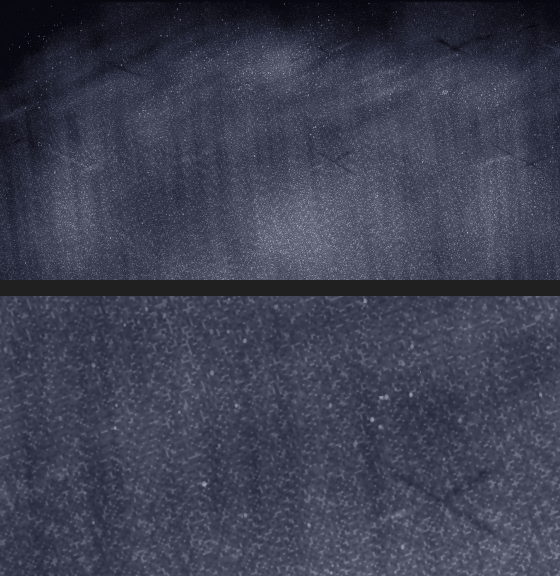
Top: the whole. Bottom: its middle third, enlarged.
Reproduce this texture procedurally as a WebGL 1 fragment shader.

```glsl
precision highp float;
// Worn blue-slate board: a dark upper edge fades to a chalky lower glow.
// Layered value noise gives clouds, wiped smears, vertical streaks and grain;
// jittered cells scatter chalk specks, and a loop draws slanted scuffs.
uniform vec2 u_resolution;

const float TOP_LEVEL = 0.055;
const float MID_LEVEL = 0.215;
const float BOTTOM_LIFT = 0.085;
const float CLOUD_AMOUNT = 0.23;
const float SMEAR_AMOUNT = 0.17;
const float STREAK_AMOUNT = 0.085;
const float GRAIN_FREQ = 310.0;
const float GRAIN_AMOUNT = 0.125;
const float DOT_AMOUNT = 0.09;
const float SPECK_FREQ = 105.0;
const float SPECK_AMOUNT = 0.28;
const int SCUFF_COUNT = 22;
const vec3 SHADOW_TINT = vec3(0.0, 0.0, 0.035);
const vec3 SLATE_TINT = vec3(-0.015, 0.0, 0.07);

float hash(vec2 p) {
  return fract(sin(dot(p, vec2(127.1, 311.7))) * 43758.5453);
}

float noise(vec2 p) {
  vec2 i = floor(p), f = fract(p);
  f = f * f * (3.0 - 2.0 * f);
  return mix(mix(hash(i), hash(i + vec2(1.0, 0.0)), f.x),
             mix(hash(i + vec2(0.0, 1.0)), hash(i + 1.0), f.x), f.y);
}

vec2 rotate(vec2 p, float a) {
  float c = cos(a), s = sin(a);
  return vec2(c * p.x + s * p.y, c * p.y - s * p.x);
}

float fbm(vec2 p) {
  float sum = 0.0, amp = 0.53;
  for (int i = 0; i < 4; i++) {
    sum += amp * noise(p);
    p = rotate(p, 0.6) * 2.1 + 7.3;
    amp *= 0.5;
  }
  return sum;
}

float glow(vec2 p, vec2 center, vec2 size) {
  vec2 d = (p - center) / size;
  return exp(-dot(d, d));
}

// Broad light: vertical fade, dark sides and chalky patches
float boardLight(vec2 p, float aspect) {
  float v = mix(MID_LEVEL, TOP_LEVEL, smoothstep(0.66, 1.01, p.y));
  v += BOTTOM_LIFT * (1.0 - smoothstep(0.0, 0.6, p.y));
  v += 0.10 * glow(p, vec2(0.54 * aspect, 0.16), vec2(0.24, 0.27));
  v += 0.07 * glow(p, vec2(0.87 * aspect, 0.29), vec2(0.18, 0.18));
  v += 0.06 * glow(p, vec2(0.47 * aspect, 0.74), vec2(0.24, 0.13));
  v += 0.05 * glow(p, vec2(0.80 * aspect, 0.70), vec2(0.22, 0.16));
  v -= 0.08 * glow(p, vec2(0.0, 0.85), vec2(0.35, 0.30));
  float side = min(p.x, aspect - p.x);
  return v - 0.06 * (1.0 - smoothstep(0.0, 0.28, side));
}

// Soft slanted strokes, mostly dark, in the upper two thirds
float scuffs(vec2 p, float aspect) {
  float sum = 0.0;
  for (int i = 0; i < SCUFF_COUNT; i++) {
    float k = float(i) + 1.0;
    vec2 center = vec2(aspect * hash(vec2(k, 1.7)), mix(0.38, 0.9, hash(vec2(k, 5.1))));
    float angle = hash(vec2(k, 9.2)) < 0.6 ? 0.42 : -0.45;
    vec2 q = rotate(p - center, angle + 0.3 * (hash(vec2(k, 3.3)) - 0.5));
    q.y += 0.012 * (noise(vec2(q.x * 16.0, k)) - 0.5);
    float len = mix(0.04, 0.15, hash(vec2(k, 6.4)));
    float width = mix(0.003, 0.010, hash(vec2(k, 8.8)));
    float stroke = (1.0 - smoothstep(0.3 * len, len, abs(q.x))) * exp(-q.y * q.y / (width * width));
    sum += stroke * (hash(vec2(k, 2.6)) < 0.68 ? -0.06 : 0.06);
  }
  return sum * (0.4 + 1.2 * noise(p * 45.0));
}

// Small chalk crumbs, denser where the cluster mask is high
float specks(vec2 p, float density) {
  vec2 cell = floor(p * SPECK_FREQ);
  vec2 jitter = 0.3 + 0.4 * vec2(hash(cell + 3.1), hash(cell + 8.7));
  float radius = mix(0.13, 0.28, hash(cell + 5.9));
  float d = length((fract(p * SPECK_FREQ) - jitter) * vec2(1.0, 0.8));
  float present = step(hash(cell + 1.3), density);
  return present * (1.0 - smoothstep(0.5 * radius, radius + 0.12, d)) * (0.3 + 0.7 * hash(cell));
}

void main() {
  vec2 p = gl_FragCoord.xy / u_resolution.y;
  float aspect = u_resolution.x / u_resolution.y;
  float upper = smoothstep(0.4, 0.65, p.y) * (1.0 - smoothstep(0.8, 1.0, p.y));
  float lower = 1.0 - smoothstep(0.5, 0.75, p.y);

  // Clouds, diagonal wipes and vertical streaks
  float v = boardLight(p, aspect);
  v += CLOUD_AMOUNT * (fbm(p * 3.8 + 4.0) - 0.5) * (1.0 - 0.4 * smoothstep(0.8, 1.0, p.y));
  v += SMEAR_AMOUNT * upper * (fbm(rotate(p, 0.42) * vec2(4.0, 17.0)) - 0.5);
  vec2 lean = vec2(p.x + 0.12 * p.y, p.y);
  float streak = 0.6 * noise(lean * vec2(42.0, 4.0)) + 0.4 * noise(lean * vec2(115.0, 9.0));
  v += STREAK_AMOUNT * (0.3 + 0.7 * lower) * (streak - 0.5);
  v = max(v + scuffs(p, aspect), 0.02);

  // Fine grain grows with the amount of chalk below it
  float grain = noise(rotate(p, 0.35) * GRAIN_FREQ);
  float chalk = 0.2 + 2.6 * v;
  v += chalk * (GRAIN_AMOUNT * (grain - 0.5) + DOT_AMOUNT * smoothstep(0.66, 0.95, grain));
  float cluster = smoothstep(0.54, 0.72, fbm(rotate(p, 0.7) * vec2(3.5, 7.0) + 11.0));
  v += SPECK_AMOUNT * specks(p, 0.008 + 0.18 * cluster * (0.1 + upper));

  // One dense chalk dab and the dark rim along the top
  vec2 dab = abs(p - vec2(0.795 * aspect, 0.67)) - vec2(0.009, 0.007);
  v += 0.35 * grain * (1.0 - smoothstep(-0.002, 0.003, max(dab.x, dab.y)));
  v *= 1.0 - 0.7 * smoothstep(0.988, 0.998, p.y);

  v = max(v, 0.03);
  gl_FragColor = vec4(v + mix(SHADOW_TINT, SLATE_TINT, smoothstep(0.03, 0.2, v)), 1.0);
}
```
